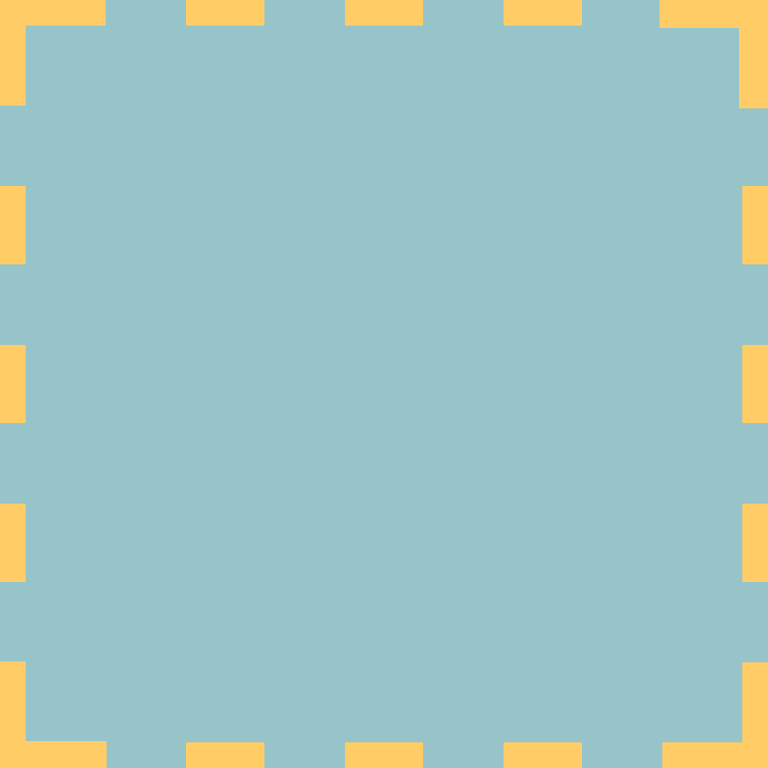
A three.js fragment shader for this background:

```glsl
// A flat teal field framed by amber dashes along all four sides.
// The dashes repeat outward from the middle of each side and join as
// L-shaped corners; signed distances give smooth edges and a thin cool rim.

varying vec2 vUv;

const vec3 FIELD_COLOR = vec3(0.594, 0.769, 0.783);
const vec3 DASH_COLOR = vec3(1.0, 0.80, 0.40);
const vec3 RIM_COLOR = vec3(0.56, 0.77, 0.82);

const float DASH_PERIOD = 0.2068;
const float DASH_HALF_LENGTH = 0.0511;
const float DASH_DEPTH = 0.0334;
const float RIM_WIDTH = 0.0028;

// Two corners are slightly heavier: arm length, then arm thickness in x and y.
const float TOP_RIGHT_LENGTH = 0.1412;
const vec2 TOP_RIGHT_DEPTH = vec2(0.0380, 0.0365);
const float BOTTOM_LEFT_LENGTH = 0.1388;
const vec2 BOTTOM_LEFT_DEPTH = vec2(0.0334, 0.0352);

// Signed distance along a side; the outermost dash runs on into the corner.
float dashSpan(float along) {
  float fromMiddle = abs(along - 0.5);
  float index = min(floor(fromMiddle / DASH_PERIOD + 0.5), 2.0);
  float offset = fromMiddle - index * DASH_PERIOD;
  return (index > 1.5 ? -offset : abs(offset)) - DASH_HALF_LENGTH;
}

// Dashes on the two opposite sides that run in the "along" direction.
float dashedSides(float along, float across) {
  float fromSide = min(across, 1.0 - across);
  return max(dashSpan(along), fromSide - DASH_DEPTH);
}

// L shape with its outer corner at the origin of q.
float cornerBracket(vec2 q, float armLength, vec2 depth) {
  vec2 inner = q - depth;
  return max(max(q.x, q.y) - armLength, min(inner.x, inner.y));
}

void main() {
  // Dashes and corners
  float border = min(dashedSides(vUv.x, vUv.y), dashedSides(vUv.y, vUv.x));
  border = min(border, cornerBracket(1.0 - vUv, TOP_RIGHT_LENGTH, TOP_RIGHT_DEPTH));
  border = min(border, cornerBracket(vUv, BOTTOM_LEFT_LENGTH, BOTTOM_LEFT_DEPTH));

  // Coverage, softened over one pixel
  float pixel = max(fwidth(vUv.x), 0.0001);
  float dash = 1.0 - smoothstep(-0.5 * pixel, 0.5 * pixel, border);
  float rim = 1.0 - smoothstep(0.0, RIM_WIDTH, border);

  vec3 color = mix(FIELD_COLOR, RIM_COLOR, rim);
  gl_FragColor = vec4(mix(color, DASH_COLOR, dash), 1.0);
}
```
